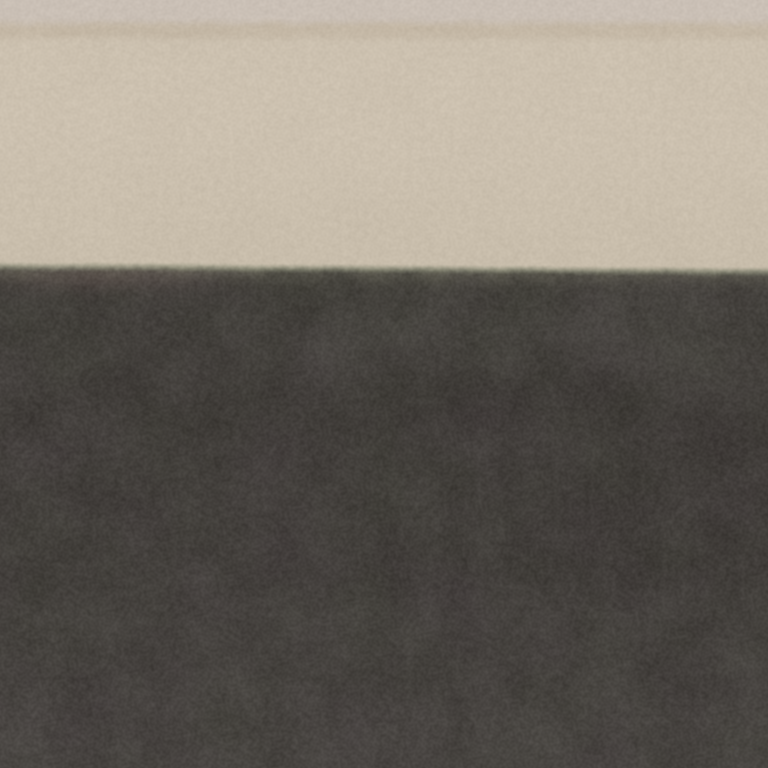
Write a WebGL 1 fragment shader that draws this texture.

```glsl
precision highp float;
// Pale plaster field above a mottled charcoal field, split by a soft, slightly sloping edge.

uniform vec2 u_resolution;

const vec3 TOP_GREY = vec3(0.792, 0.752, 0.712);
const vec3 SEAM_TAN = vec3(0.762, 0.712, 0.640);
const vec3 PLASTER = vec3(0.800, 0.756, 0.688);
const vec3 PLASTER_LOW = vec3(0.785, 0.742, 0.672);
const vec3 CHARCOAL = vec3(0.264, 0.250, 0.236);
const vec3 EDGE_GREEN = vec3(0.405, 0.395, 0.345);
const vec3 WARM_STAIN = vec3(0.040, 0.020, 0.026);

const float EDGE_LEFT = 0.6530;
const float EDGE_SLOPE = -0.0065;
const float EDGE_BLUR = 0.0075;
const float EDGE_ROUGHNESS = 0.0012;
const float RIM_DEPTH = 0.017;
const float SEAM_TOP = 0.970;
const float SEAM_BOTTOM = 0.950;
const float SEAM_BLUR = 0.008;
const float MOTTLE = 0.058;
const float GRAIN = 0.036;
const float GRAIN_SCALE = 230.0;

vec2 hashGradient(vec2 cell) {
  vec3 p = fract(cell.xyx * vec3(0.1031, 0.1030, 0.0973));
  p += dot(p, p.yzx + 33.33);
  float angle = 6.2832 * fract((p.x + p.y) * p.z);
  return vec2(cos(angle), sin(angle));
}

float gradientNoise(vec2 p) {
  vec2 i = floor(p);
  vec2 f = fract(p);
  vec2 w = f * f * f * (f * (f * 6.0 - 15.0) + 10.0);
  vec2 e = vec2(1.0, 0.0);
  float a = dot(hashGradient(i), f);
  float b = dot(hashGradient(i + e.xy), f - e.xy);
  float c = dot(hashGradient(i + e.yx), f - e.yx);
  float d = dot(hashGradient(i + e.xx), f - e.xx);
  return mix(mix(a, b, w.x), mix(c, d, w.x), w.y);
}

float fbm(vec2 p) {
  float sum = 0.0;
  float amplitude = 0.5;
  for (int octave = 0; octave < 5; octave++) {
    sum += amplitude * gradientNoise(p);
    p = mat2(0.8, 0.6, -0.6, 0.8) * p * 2.0 + 17.3;
    amplitude *= 0.62;
  }
  return sum;
}

float softSpot(vec2 uv, vec2 centre, vec2 radius) {
  vec2 d = (uv - centre) / radius;
  return exp(-dot(d, d));
}

vec3 plasterField(vec2 uv, float grain) {
  vec3 color = mix(PLASTER_LOW, PLASTER, smoothstep(0.65, 0.84, uv.y));
  float y = uv.y + 0.006 * fbm(uv * vec2(24.0, 40.0));
  float seam = smoothstep(SEAM_BOTTOM - SEAM_BLUR, SEAM_BOTTOM + SEAM_BLUR, y);
  float cap = smoothstep(SEAM_TOP - SEAM_BLUR, SEAM_TOP + SEAM_BLUR, y);
  float wear = 0.85 + 0.5 * fbm(uv * vec2(16.0, 60.0) + 5.0);
  color = mix(color, SEAM_TAN, seam * wear);
  color = mix(color, TOP_GREY, cap);
  return color + 0.014 * fbm(uv * 12.0) + 0.65 * grain;
}

vec3 charcoalField(vec2 uv, float depth, float grain) {
  // Broad light and dark zones
  float tone = 0.024 * softSpot(uv, vec2(0.46, 0.55), vec2(0.12, 0.04));
  tone += 0.030 * softSpot(uv, vec2(0.86, 0.56), vec2(0.14, 0.06));
  tone += 0.016 * (1.0 - smoothstep(0.0, 0.32, uv.y));
  tone -= 0.012 * softSpot(uv, vec2(0.50, 0.47), vec2(0.50, 0.06));
  tone -= 0.014 * softSpot(uv, vec2(0.90, 0.36), vec2(0.20, 0.20));
  tone -= 0.024 * softSpot(uv, vec2(0.40, 0.59), vec2(0.025, 0.035));

  // Cloudy mottling with a slight drift between green and violet
  tone += MOTTLE * fbm(uv * 13.0 + 4.0);
  float drift = 0.016 * fbm(uv * 7.0 + 31.0) - 0.004 * smoothstep(0.45, 0.62, uv.y);
  vec3 color = CHARCOAL + tone + drift * vec3(0.3, -0.5, 0.6);

  // Faded, uneven rim below the edge
  float rim = exp(-pow(max(depth, 0.0) / RIM_DEPTH, 2.0));
  float patchy = clamp(0.55 + 0.9 * fbm(uv * vec2(15.0, 22.0) + 11.0), 0.0, 1.0);
  color = mix(color, EDGE_GREEN, rim * patchy);
  color += WARM_STAIN * softSpot(uv, vec2(0.13, 0.638), vec2(0.12, 0.018));
  return color + grain;
}

void main() {
  vec2 uv = gl_FragCoord.xy / u_resolution;

  // Paper grain at two sizes, turned off the axes to hide the lattice
  vec2 turned = mat2(0.83, 0.56, -0.56, 0.83) * uv + 3.0;
  float grain = GRAIN * (gradientNoise(turned * GRAIN_SCALE)
    + 0.8 * gradientNoise(uv * GRAIN_SCALE * 0.47 + 9.0));

  // Fuzzy dividing edge
  float edge = EDGE_LEFT + EDGE_SLOPE * uv.x;
  edge += EDGE_ROUGHNESS * (gradientNoise(uv * 110.0)
    + gradientNoise(vec2(uv.x * 14.0, 7.5)));
  float depth = edge - uv.y;
  float cover = smoothstep(-EDGE_BLUR, EDGE_BLUR, depth);

  vec3 color = mix(plasterField(uv, grain), charcoalField(uv, depth, grain), cover);
  color += vec3(-0.014, 0.006, -0.010) * 4.0 * cover * (1.0 - cover);
  gl_FragColor = vec4(clamp(color, 0.0, 1.0), 1.0);
}
```
